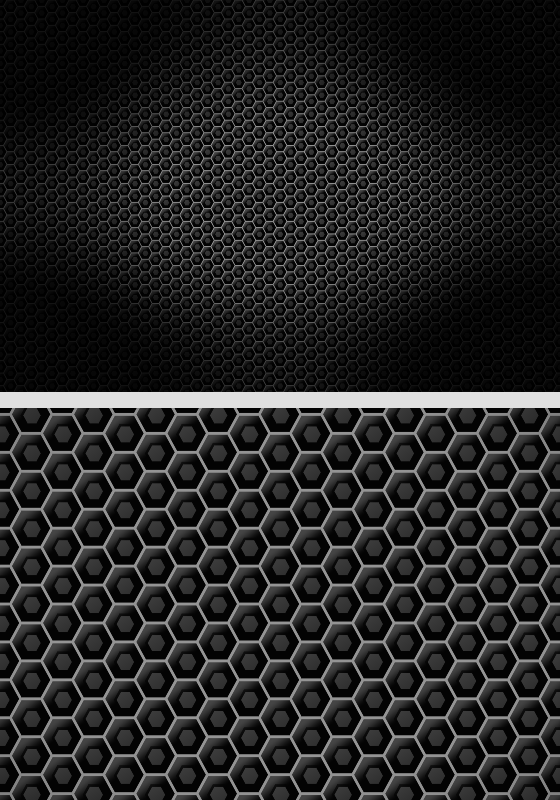
Top: the whole. Bottom: its middle third, enlarged.
This pattern is drawn by a WebGL 1 fragment shader. Its source:

```glsl
precision highp float;

// Dark honeycomb grille: thin grey rims around recessed hexagonal cells, each
// lit from the upper left with a small raised hexagon inside. Two interleaved
// grids give the staggered columns; a periodic soft glow brightens the centre.

uniform vec2 u_resolution;

const vec2 REPEATS = vec2(27.0, 31.0);    // column pairs across, cells down
const vec2 CELL = vec2(1.7320508, 1.0);   // one repeat, in cell heights
const float TAU = 6.2831853;

const float RIM_HALF_WIDTH = 0.038;
const float CORE_RADIUS = 0.21;
const vec3 RIM_COLOR = vec3(0.58);
const vec3 WALL_COLOR = vec3(0.27);
const vec3 CORE_COLOR = vec3(0.215);
const vec3 PIT_COLOR = vec3(0.012);

// Apothem of the flat-topped hexagon through p.
float hexRadius(vec2 p) {
    p = abs(p);
    return max(p.y, dot(p, vec2(0.8660254, 0.5)));
}

// Position relative to the nearest cell centre of the staggered grid.
vec2 nearestCell(vec2 p, vec2 period) {
    vec2 a = mod(p, period) - 0.5 * period;
    vec2 b = mod(p + 0.5 * period, period) - 0.5 * period;
    return hexRadius(a) < hexRadius(b) ? a : b;
}

// Coverage of everything below an edge, softened by one pixel.
float below(float edge, float value, float pixel) {
    return 1.0 - smoothstep(edge - 0.5 * pixel, edge + 0.5 * pixel, value);
}

// Brightness that fades towards the borders and wraps smoothly.
float centreGlow(vec2 uv) {
    vec2 wave = 0.5 - 0.5 * cos(TAU * uv);
    return mix(0.13, 1.0, smoothstep(0.5, 1.85, wave.x + wave.y));
}

// Recess, raised core and rim of a single cell.
vec3 shadeCell(vec2 q, float pixel) {
    float radius = hexRadius(q);

    // Sloping wall, lit on its upper left side
    float facing = dot(q, normalize(vec2(-0.6, 0.8)));
    vec3 color = mix(PIT_COLOR, WALL_COLOR, smoothstep(0.02, 0.46, facing));

    // Dark groove around the core, then the core itself
    float coreRadius = hexRadius(q - vec2(0.025, -0.03));
    float groove = below(CORE_RADIUS + 0.07, coreRadius, pixel);
    color = mix(color, PIT_COLOR, 0.65 * groove);
    vec3 core = CORE_COLOR * (1.0 + 0.5 * facing);
    color = mix(color, core, below(CORE_RADIUS, coreRadius, pixel));

    // Rim shared with the neighbouring cells
    float rim = below(RIM_HALF_WIDTH, 0.5 - radius, pixel);
    return mix(color, RIM_COLOR, rim);
}

void main() {
    vec2 uv = gl_FragCoord.xy / u_resolution;
    float pixel = REPEATS.y / u_resolution.y;
    vec2 q = nearestCell(uv * REPEATS * CELL, CELL);
    vec3 color = shadeCell(q, pixel) * centreGlow(uv);
    gl_FragColor = vec4(color, 1.0);
}
```
